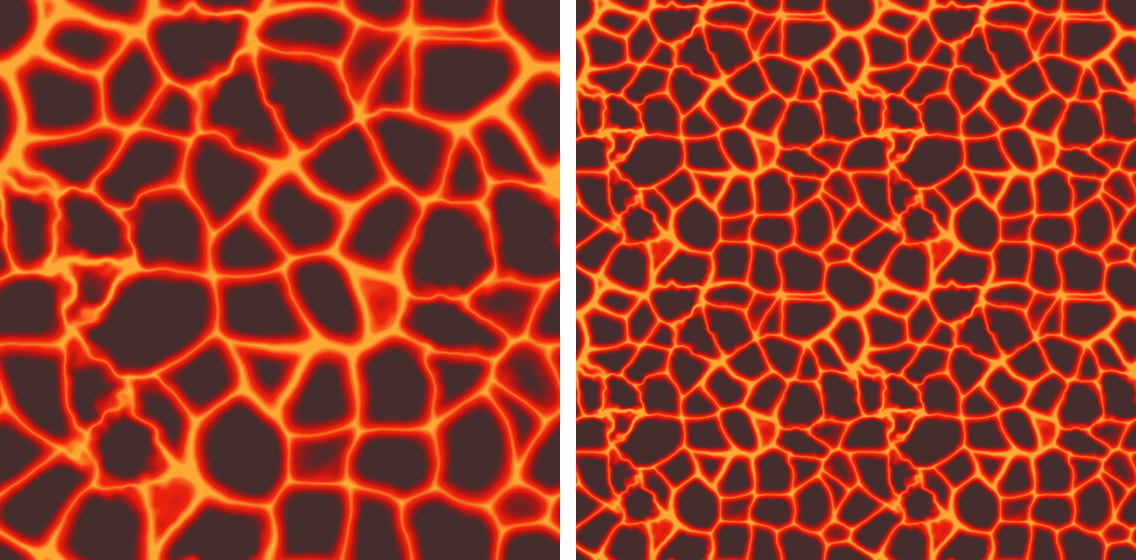
Left, the tile; right, the same tile 2 across and 2 down.
This texture is drawn by a Shadertoy shader. Its source:

```glsl
const float TAU = 6.2832;
const float GRID = 8.0;             // plates across the canvas
const float JITTER = 0.94;
const float SIZE_SPREAD = 0.55;     // how much large plates crowd out small ones
const float CORNER_SHARPNESS = 16.0;
const float HOT_SHARE = 0.2;        // share of plates that stay molten
const float POOL_DEPTH = 0.007;     // extra vein width where lava gathers
const float BEND = 0.010;
const float RAGGED_MIN = 0.003;
const float RAGGED_MAX = 0.014;

const vec3 YELLOW = vec3(1.00, 0.66, 0.20);
const vec3 ORANGE = vec3(0.98, 0.41, 0.12);
const vec3 RED    = vec3(0.92, 0.13, 0.05);
const vec3 CRIMSON = vec3(0.70, 0.08, 0.07);
const vec3 MAROON = vec3(0.45, 0.13, 0.13);
const vec3 CRUST  = vec3(0.27, 0.175, 0.175);

vec3 hash3(vec2 p) {
    vec3 q = fract(vec3(p.xyx + 17.0) * vec3(0.1031, 0.1030, 0.0973));
    q += dot(q, q.yxz + 33.33);
    return fract((q.xxy + q.yzz) * q.zyx);
}

// Value noise that wraps after a whole number of cells
vec3 noise3(vec2 uv, float period) {
    vec2 p = uv * period;
    vec2 i = floor(p), f = fract(p);
    f = f * f * (3.0 - 2.0 * f);
    vec2 a = mod(i, period), b = mod(i + 1.0, period);
    vec2 seed = vec2(period * 3.0, period);
    return mix(mix(hash3(a + seed), hash3(vec2(b.x, a.y) + seed), f.x),
               mix(hash3(vec2(a.x, b.y) + seed), hash3(b + seed), f.x), f.y);
}

// Gentle bends everywhere, ragged plate rims in patches
vec2 warp(vec2 uv) {
    vec2 bend = sin(TAU * (vec2(3.0, 2.0) * uv.yx + vec2(1.0, -2.0) * uv + vec2(0.1, 0.6)))
              + 0.5 * sin(TAU * (vec2(6.0, 5.0) * uv.yx + vec2(-3.0, 2.0) * uv));
    float patches = smoothstep(0.45, 0.8, noise3(uv, 5.0).x);
    vec2 rough = noise3(uv, 23.0).xy + 0.5 * noise3(uv, 47.0).xy - 0.75;
    return uv + BEND * bend + 2.0 * mix(RAGGED_MIN, RAGGED_MAX, patches) * rough;
}

// Offset to a plate centre (xy) and its random size (z)
vec3 plate(vec2 cell, vec2 p) {
    vec3 h = hash3(mod(cell, GRID));
    return vec3(cell + 0.5 + JITTER * (h.xy - 0.5) - p, h.z);
}

float power(vec3 s) {
    return dot(s.xy, s.xy) - SIZE_SPREAD * s.z;
}

// Rounded distance to the plate rim in canvas units (x), plate size (y)
vec2 plates(vec2 uv) {
    vec2 p = uv * GRID, base = floor(p), ownCell = base;
    vec3 own = vec3(0.0);
    float nearest = 1e5;
    for (int y = -2; y <= 2; y++)
    for (int x = -2; x <= 2; x++) {
        vec2 cell = base + vec2(x, y);
        vec3 s = plate(cell, p);
        float d = power(s);
        if (d < nearest) { nearest = d; own = s; ownCell = cell; }
    }
    float sum = 0.0;
    for (int y = -2; y <= 2; y++)
    for (int x = -2; x <= 2; x++) {
        vec2 cell = base + vec2(x, y);
        if (cell == ownCell) continue;
        vec3 s = plate(cell, p);
        float rim = (power(s) - nearest) / (2.0 * max(length(s.xy - own.xy), 0.05));
        sum += exp(-CORNER_SHARPNESS * rim);
    }
    return vec2(-log(max(sum, 1e-9)) / (CORNER_SHARPNESS * GRID), own.z);
}

// Cooling ramp from vein core to crust
vec3 lava(float d) {
    vec3 c = mix(YELLOW, ORANGE, clamp((d + 0.004) / 0.0045, 0.0, 1.0));
    c = mix(c, RED, clamp((d - 0.0005) / 0.0045, 0.0, 1.0));
    c = mix(c, CRIMSON, clamp((d - 0.0065) / 0.006, 0.0, 1.0));
    c = mix(c, MAROON, clamp((d - 0.0125) / 0.0055, 0.0, 1.0));
    return mix(c, CRUST, clamp((d - 0.018) / 0.006, 0.0, 1.0));
}

void mainImage(out vec4 fragColor, in vec2 fragCoord) {
    vec2 uv = fragCoord / iResolution.xy;
    vec2 cell = plates(warp(uv));
    float d = cell.x;

    // Smoky molten plates
    float smoke = 0.65 * noise3(uv, 19.0).z + 0.35 * noise3(uv + 0.02 * noise3(uv, 13.0).xy, 41.0).y;
    if (cell.y < HOT_SHARE) d = min(d, 0.001 + 0.4 * max(d, 0.0) + 0.013 * smoke);

    // Lava pools
    d -= POOL_DEPTH * smoothstep(0.45, 0.85, noise3(uv, 6.0).y);

    fragColor = vec4(lava(d), 1.0);
}
```
